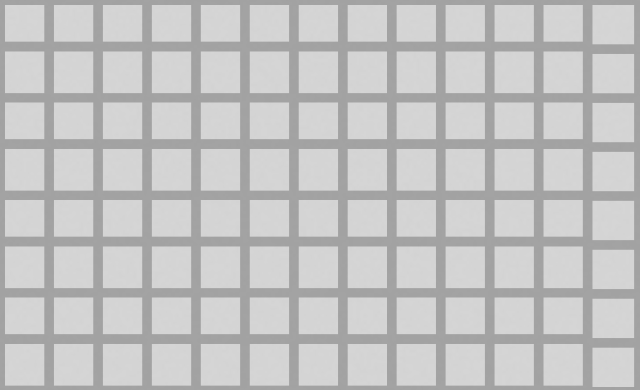
Write a Shadertoy shader that draws this pattern.

```glsl
// Lengths are fractions of the canvas height.
const float PITCH = 0.12553;
const float MARGIN = 0.0128;
const float TILE = 0.1008;
const float SHORT_TILE = 0.0940;
const float TALL_TILE = 0.1068;
const float TALL_START = 0.1320;
const float PAIR_PERIOD = 0.25;
const float LAST_COLUMN = 12.0;

const vec3 GROUT = vec3(0.637);
const vec3 FACE = vec3(0.832);

float hash(vec2 p) {
    vec3 q = fract(vec3(p.xyx) * 0.1031);
    q += dot(q, q.yzx + 33.33);
    return fract((q.x + q.y) * q.z);
}

float valueNoise(vec2 p) {
    vec2 cell = floor(p);
    vec2 f = fract(p);
    f = f * f * (3.0 - 2.0 * f);
    float low = mix(hash(cell), hash(cell + vec2(1, 0)), f.x);
    float high = mix(hash(cell + vec2(0, 1)), hash(cell + vec2(1, 1)), f.x);
    return mix(low, high, f.y);
}

// Smoothed coverage of the interval from start to start + size.
float band(float x, float start, float size, float pixel) {
    float inside = min(x - start, start + size - x);
    return clamp(inside / pixel + 0.5, 0.0, 1.0);
}

// Alternating short and tall rows.
float pairedRows(float y, float pixel) {
    float local = mod(y, PAIR_PERIOD);
    return max(band(local, MARGIN, SHORT_TILE, pixel),
               band(local, TALL_START, TALL_TILE, pixel));
}

float evenRows(float y, float pixel) {
    return band(mod(y, PITCH), MARGIN, TILE, pixel);
}

float tileMask(vec2 p, float pixel) {
    float column = min(floor(p.x / PITCH), LAST_COLUMN);
    bool isLast = column == LAST_COLUMN;
    float width = isLast ? TALL_TILE : TILE;
    float across = band(p.x - column * PITCH, MARGIN, width, pixel);
    float down = isLast ? evenRows(p.y, pixel) : pairedRows(p.y, pixel);
    return across * down;
}

void mainImage(out vec4 fragColor, in vec2 fragCoord) {
    float pixel = 1.0 / iResolution.y;
    vec2 p = vec2(fragCoord.x, iResolution.y - fragCoord.y) * pixel;

    // Faint mottling over flat tiles and grout.
    float mottle = (valueNoise(p * 110.0) - 0.5) * 0.008;
    vec3 color = mix(GROUT, FACE, tileMask(p, pixel)) + mottle;
    fragColor = vec4(color, 1.0);
}
```
